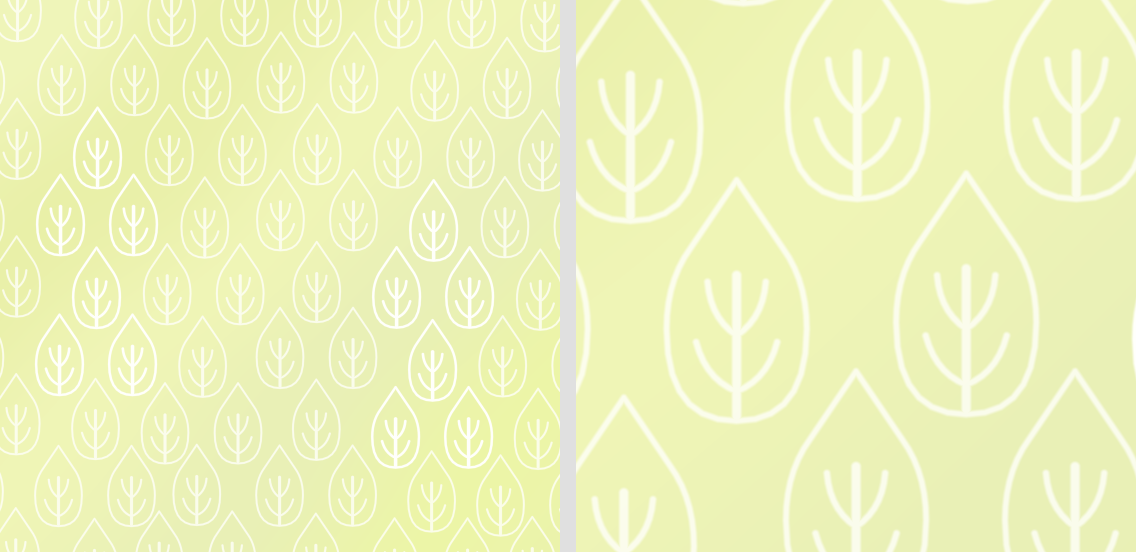
Left, the full canvas; right, a detail of the centre.
A Shadertoy shader for this pattern:

```glsl
// Staggered rows of white outlined leaves over a soft diagonal lime gradient.
// Leaves sit on a brick grid of nine-half-column tiles that drift and step at
// their seams; each leaf is a mirrored set of stroked quadratic curves.

const float CANVAS = 756.0;            // design units per canvas height
const vec2 ORIGIN = vec2(24.0, -53.5); // tip of the first leaf, y downwards
const float COLUMN = 100.0;            // leaf spacing along a row
const float TILE_GAP = 11.0;           // extra space at each tile seam
const float TILE_DROP = 3.5;           // each tile sits a little lower
const float MID_DROP = 4.0;            // middle half-column of each group
const float MEAN_ROW = 94.3;

// Per group of three half-columns: start height, row step, shift past the seam
const vec3 GROUP_START = vec3(2.0, 3.0, 0.0);
const vec3 GROUP_STEP = vec3(95.8, 95.3, 94.3);
const vec3 GROUP_LEAN = vec3(-0.7, -1.5, -0.3);
const vec3 SEAM_X = vec3(0.0, -5.0, 0.0);
const vec3 SEAM_Y = vec3(-12.0, -15.0, -5.0);

const float OUTLINE = 1.35;            // stroke half widths
const float VEIN = 1.45;
const float STEM = 2.1;
const float BOLD_EXTRA = 0.35;
const float FAINT_OPACITY = 0.78;
const vec3 INK = vec3(1.0, 1.0, 0.985);

const float BAND = 300.0;              // distance between gradient stops
const vec3 STOPS[6] = vec3[6](
    vec3(0.938, 0.960, 0.725), vec3(0.914, 0.940, 0.660),
    vec3(0.938, 0.960, 0.715), vec3(0.912, 0.940, 0.715),
    vec3(0.926, 0.960, 0.655), vec3(0.920, 0.950, 0.680));

float hash(vec2 p) {
    vec3 q = fract(p.xyx * 0.1031);
    q += dot(q, q.yzx + 33.33);
    return fract((q.x + q.y) * q.z);
}

float noise(vec2 p) {
    vec2 i = floor(p), f = fract(p);
    f = f * f * (3.0 - 2.0 * f);
    return mix(mix(hash(i), hash(i + vec2(1, 0)), f.x),
               mix(hash(i + vec2(0, 1)), hash(i + vec2(1, 1)), f.x), f.y);
}

float segment(vec2 p, vec2 a, vec2 b) {
    vec2 pa = p - a, ba = b - a;
    return length(pa - ba * clamp(dot(pa, ba) / dot(ba, ba), 0.0, 1.0));
}

// Distance to a quadratic curve, walked in short segments
float curve(vec2 p, vec2 a, vec2 b, vec2 c) {
    float d = 1e4;
    vec2 last = a;
    for (int i = 1; i <= 7; i++) {
        float t = float(i) / 7.0;
        vec2 next = mix(mix(a, b, t), mix(b, c, t), t);
        d = min(d, segment(p, last, next));
        last = next;
    }
    return d;
}

// Signed distance to the strokes; the tip is at zero, y points down
float leaf(vec2 p) {
    p.x = abs(p.x);
    float rim = segment(p, vec2(0), vec2(21, 31));
    rim = min(rim, curve(p, vec2(21, 31), vec2(32, 46), vec2(32, 68)));
    rim = min(rim, curve(p, vec2(32, 68), vec2(32, 110), vec2(0, 110)));
    float veins = curve(p, vec2(13.3, 46.5), vec2(12, 63), vec2(0, 71));
    veins = min(veins, curve(p, vec2(18.5, 74), vec2(14, 91), vec2(0, 96.5)));
    float stem = segment(p, vec2(0, 43.5), vec2(0, 108));
    return min(min(rim - OUTLINE, veins - VEIN), stem - STEM);
}

vec3 background(vec2 p) {
    float along = p.x + 0.95 * p.y + 90.0 * (noise(p / 260.0) - 0.5);
    float s = clamp((along - 80.0) / BAND, 0.0, 4.999);
    int i = int(s);
    return mix(STOPS[i], STOPS[i + 1], smoothstep(0.0, 1.0, fract(s)));
}

// Ink coverage of the leaf at one row and half-column
float leafInk(vec2 p, float row, float halfCol, float soft) {
    float tile = floor((halfCol + 8.0) / 9.0);
    float k = mod(halfCol - 1.0, 9.0);
    int group = int(k / 3.0);
    float seam = 5.0 + tile + float(group);
    float past = step(seam, row);

    vec2 tip = ORIGIN;
    tip.x += 0.5 * COLUMN * halfCol + TILE_GAP * tile;
    tip.x += GROUP_LEAN[group] * row + SEAM_X[group] * past;
    tip.y += GROUP_START[group] + GROUP_STEP[group] * row + SEAM_Y[group] * past;
    tip.y += TILE_DROP * tile + (mod(k, 3.0) == 1.0 ? MID_DROP : 0.0);

    vec2 q = p - tip;
    if (abs(q.x) > 38.0 || abs(q.y - 55.0) > 62.0) return 0.0;
    bool bold = group == 0 && row >= seam - 4.0 && row < seam;
    float d = leaf(q) - (bold ? BOLD_EXTRA : 0.0);
    return smoothstep(soft, -soft, d) * (bold ? 1.0 : FAINT_OPACITY);
}

void mainImage(out vec4 fragColor, in vec2 fragCoord) {
    float unit = CANVAS / iResolution.y;
    vec2 p = vec2(fragCoord.x, iResolution.y - fragCoord.y) * unit;
    float soft = max(0.9, 0.7 * unit);

    // Visit the neighbouring leaves on the staggered grid
    float ink = 0.0, nearRow = floor((p.y - ORIGIN.y) / MEAN_ROW);
    for (float j = -1.0; j <= 1.0; j++) {
        float row = nearRow + j, odd = mod(row, 2.0);
        float nearCol = round((p.x - ORIGIN.x) / (COLUMN + 2.4) - 0.5 * odd);
        for (float i = -1.0; i <= 1.0; i++)
            ink = max(ink, leafInk(p, row, 2.0 * (nearCol + i) + odd, soft));
    }
    fragColor = vec4(mix(background(p), INK, ink), 1.0);
}
```
